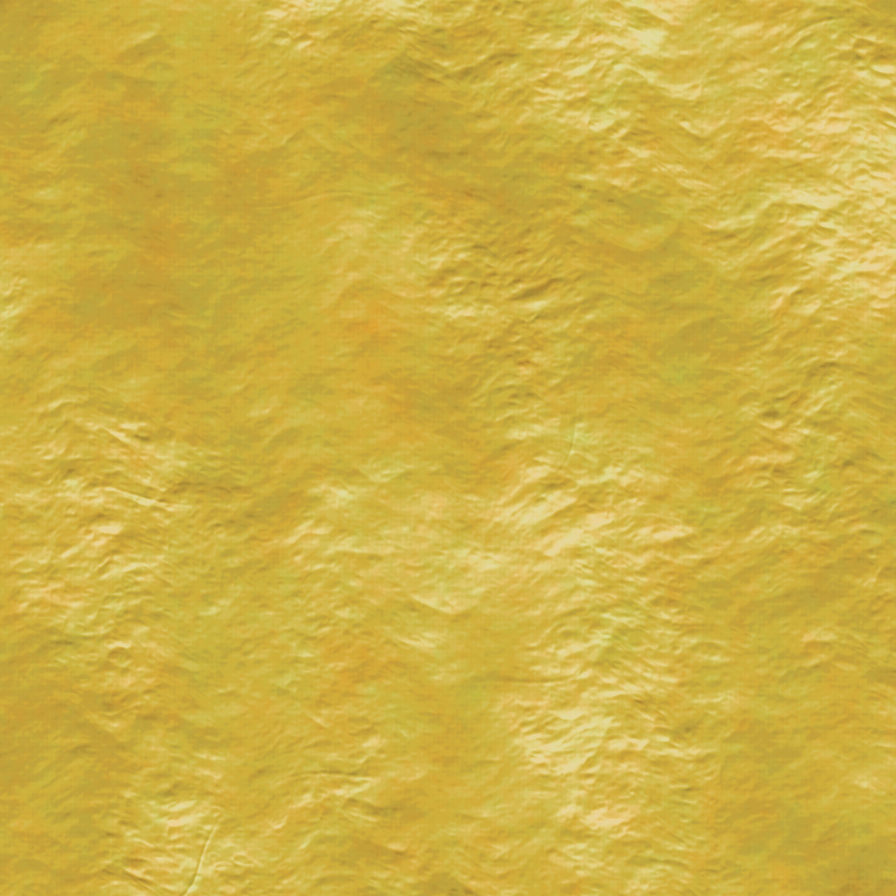
Reproduce this texture procedurally as a Shadertoy shader.

```glsl
// Rough golden plaster: cloudy pale patches, wrinkled relief lit from above, a few cracks.

const vec2 LIGHT_DIR = vec2(-0.33, 0.94);
const float RELIEF_STEP = 0.0038;   // sampling distance for the slope, in canvas units
const float RELIEF_SPREAD = 4.8;    // typical slope, used to normalise the shading

const vec3 DEEP_OCHRE = vec3(0.66, 0.54, 0.20);
const vec3 OCHRE      = vec3(0.76, 0.64, 0.23);
const vec3 GOLD       = vec3(0.81, 0.69, 0.23);
const vec3 SOFT_GOLD  = vec3(0.83, 0.73, 0.31);
const vec3 STRAW      = vec3(0.87, 0.77, 0.40);
const vec3 CREAM      = vec3(0.89, 0.82, 0.50);
const vec3 IVORY      = vec3(0.90, 0.84, 0.59);

vec3 hash3(vec2 cell) {
    vec3 q = fract(cell.xyx * vec3(0.1031, 0.1030, 0.0973));
    q += dot(q, q.yxz + 33.33);
    return fract((q.xxy + q.yzz) * q.zyx);
}

// Cellular noise: one soft bump of random height per cell, about unit variance
float cellNoise(vec2 p) {
    vec2 cell = floor(p);
    float sum = 0.0;
    for (int y = -1; y <= 1; y++) {
        for (int x = -1; x <= 1; x++) {
            vec2 id = cell + vec2(x, y);
            vec3 rnd = hash3(id + 57.0);
            vec2 d = id + rnd.xy - p;
            float w = max(0.0, 1.0 - dot(d, d));
            sum += w * w * w * (2.0 * rnd.z - 1.0);
        }
    }
    return 2.6 * sum;
}

// Layered cell noise, normalised to about unit variance
float clouds(vec2 p, float frequency, float gain) {
    float sum = 0.0, power = 0.0, amp = 1.0;
    for (int i = 0; i < 4; i++) {
        sum += amp * cellNoise(p * frequency + float(i) * 19.7);
        power += amp * amp;
        amp *= gain;
        frequency *= 2.1;
    }
    return sum * inversesqrt(power);
}

// Layered sines that bend straight features
vec2 bend(vec2 p, float amount) {
    vec2 a = sin(p.yx * 23.0 + vec2(0.4, 2.1));
    vec2 b = sin(p.yx * 51.0 + p * 17.0 + vec2(1.7, 4.0));
    return p + amount * (a + 0.5 * b);
}

// Thin grooves along the zero lines of a broad noise, kept only in places
float cracks(vec2 p, float width) {
    float line = cellNoise(p * vec2(4.0, 6.0) + 8.3) / width;
    float mask = smoothstep(0.7, 1.6, cellNoise(p * 5.5 + 41.0));
    return exp(-line * line) * mask;
}

// Wrinkled surface: sharp ridges, wider than tall, at several scales
float surfaceHeight(vec2 p) {
    vec2 q = bend(p, 0.006);
    float height = -0.03 * cracks(q, 0.045);
    float frequency = 17.0;
    for (int i = 0; i < 4; i++) {
        float n = cellNoise(q * vec2(1.0, 1.5) * frequency + float(i) * 31.3);
        height -= sqrt(n * n + 0.03) / frequency;
        frequency *= 1.85;
    }
    return height;
}

float shadeRelief(vec2 p) {
    float slope = surfaceHeight(p) - surfaceHeight(p + LIGHT_DIR * RELIEF_STEP);
    return slope / (RELIEF_STEP * RELIEF_SPREAD);
}

// Fine diagonal crosshatch
float weave(vec2 p, float count) {
    vec2 a = 6.2832 * count * vec2(p.x + p.y, p.x - p.y);
    return sin(a.x) * sin(a.y);
}

// Colour ramp from shaded ochre to bright ivory
vec3 goldRamp(float tone) {
    vec3 c = mix(DEEP_OCHRE, OCHRE, smoothstep(-3.0, -1.1, tone));
    c = mix(c, GOLD, smoothstep(-1.1, -0.2, tone));
    c = mix(c, SOFT_GOLD, smoothstep(-0.2, 0.65, tone));
    c = mix(c, STRAW, smoothstep(0.65, 1.3, tone));
    c = mix(c, CREAM, smoothstep(1.3, 1.95, tone));
    return mix(c, IVORY, smoothstep(1.95, 2.7, tone));
}

void mainImage(out vec4 fragColor, in vec2 fragCoord) {
    vec2 uv = fragCoord / iResolution.y;

    // Broad patches; pale ones are also rougher
    float patches = clouds(bend(uv, 0.012), 3.4, 0.6);
    float roughness = 0.6 * patches + 0.7 * cellNoise(uv * 6.0 + 73.0);
    float strength = mix(0.45, 1.35, smoothstep(-1.0, 1.3, roughness));

    // Relief and fine grain
    float tone = 0.70 * patches + 0.66 * strength * shadeRelief(uv);
    tone += 0.12 * weave(uv, 95.0) + 0.12 * cellNoise(uv * 190.0);

    // Slight drift between orange and green gold
    float tint = clouds(uv + 5.0, 22.0, 0.8);
    vec3 color = goldRamp(tone) + vec3(0.010, -0.008, -0.006) * tint;

    fragColor = vec4(clamp(color, 0.0, 1.0), 1.0);
}
```
